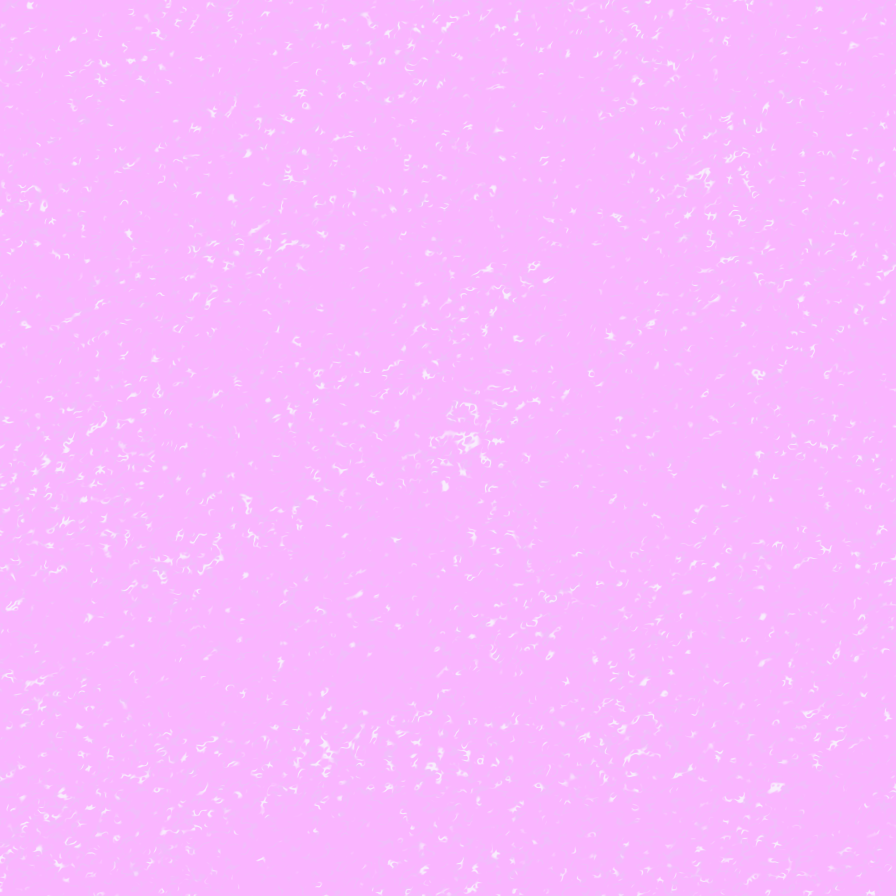
Write a Shadertoy shader that draws this texture.

```glsl
// Pink paper dusted with tiny pale flecks and faint lavender fibres.
// Thin zero-crossing lines of gradient noise are cut into crumbs by a second
// noise, and a stretched, tilted fbm gathers the crumbs into loose bands.

const vec3 PINK     = vec3(0.982, 0.708, 1.000);
const vec3 LAVENDER = vec3(0.938, 0.752, 0.982);
const vec3 PALE     = vec3(0.972, 0.930, 0.990);

const float TILT          = 0.50;             // direction of the bands, radians
const vec2  BAND_SCALE    = vec2(5.0, 11.0);  // cells per canvas, along and across
const float BAND_STRENGTH = 0.55;
const vec2  LINE_SCALE    = vec2(125.0, 155.0);
const vec2  CRUMB_SCALE   = vec2(74.0, 92.0);
const vec2  FIBRE_SCALE   = vec2(90.0, 135.0);
const vec2  LINE_WIDTH    = vec2(0.04, 0.20); // solid core and soft rim
const vec2  CRUMB_CUT     = vec2(0.17, 0.53);
const vec2  FIBRE_WIDTH   = vec2(0.02, 0.17);
const vec2  FIBRE_CUT     = vec2(-0.20, 0.30);
const int   SAMPLES       = 2;                // antialiasing grid per side

// Integer hash giving a random gradient in a square
vec2 hashGradient(ivec2 cell, uint seed) {
    uvec2 v = uvec2(cell) + uvec2(seed * 977u, seed * 3571u);
    v = v * 1664525u + 1013904223u;
    v.x += v.y * 1664525u;
    v.y += v.x * 1664525u;
    v ^= v >> 16u;
    v.x += v.y * 1664525u;
    v.y += v.x * 1664525u;
    v ^= v >> 16u;
    return vec2(v & 65535u) / 32767.5 - 1.0;
}

float cornerValue(ivec2 cell, vec2 f, ivec2 corner, uint seed) {
    return dot(hashGradient(cell + corner, seed), f - vec2(corner));
}

// Gradient noise, roughly -0.7 to 0.7
float noise(vec2 p, uint seed) {
    ivec2 cell = ivec2(floor(p));
    vec2 f = fract(p);
    vec2 u = f * f * f * (f * (f * 6.0 - 15.0) + 10.0);
    float low = mix(cornerValue(cell, f, ivec2(0, 0), seed),
                    cornerValue(cell, f, ivec2(1, 0), seed), u.x);
    float high = mix(cornerValue(cell, f, ivec2(0, 1), seed),
                     cornerValue(cell, f, ivec2(1, 1), seed), u.x);
    return 1.2 * mix(low, high, u.y);
}

float fbm(vec2 p, uint seed) {
    float sum = 0.0;
    float amplitude = 0.6;
    for (uint i = 0u; i < 3u; i++) {
        sum += amplitude * noise(p, seed + i);
        p = p * 2.1 + 7.3;
        amplitude *= 0.6;
    }
    return sum;
}

// Thin curves where the noise crosses zero
float noiseLine(vec2 p, vec2 width, uint seed) {
    return 1.0 - smoothstep(width.x, width.y, abs(noise(p, seed)));
}

vec3 paper(vec2 uv) {
    float c = cos(TILT);
    float s = sin(TILT);
    vec2 p = vec2(c * uv.x + s * uv.y, c * uv.y - s * uv.x);
    float band = BAND_STRENGTH * fbm(p * BAND_SCALE, 1u);

    // Faint fibres
    float fibreGate = smoothstep(FIBRE_CUT.x, FIBRE_CUT.y,
                                 noise(p * CRUMB_SCALE + 31.7, 11u) + 0.5 * band);
    float fibre = noiseLine(p * FIBRE_SCALE, FIBRE_WIDTH, 12u) * fibreGate;

    // Pale crumbs
    float crumbGate = smoothstep(CRUMB_CUT.x, CRUMB_CUT.y,
                                 noise(p * CRUMB_SCALE, 21u) + band);
    float crumb = noiseLine(p * LINE_SCALE, LINE_WIDTH, 22u) * crumbGate;

    vec3 color = mix(PINK, LAVENDER, 0.8 * fibre);
    return mix(color, PALE, crumb);
}

void mainImage(out vec4 fragColor, in vec2 fragCoord) {
    float canvas = min(iResolution.x, iResolution.y);
    vec3 color = vec3(0.0);
    for (int y = 0; y < SAMPLES; y++) {
        for (int x = 0; x < SAMPLES; x++) {
            vec2 offset = (vec2(x, y) + 0.5) / float(SAMPLES) - 0.5;
            color += paper((fragCoord + offset) / canvas);
        }
    }
    fragColor = vec4(color / float(SAMPLES * SAMPLES), 1.0);
}
```
